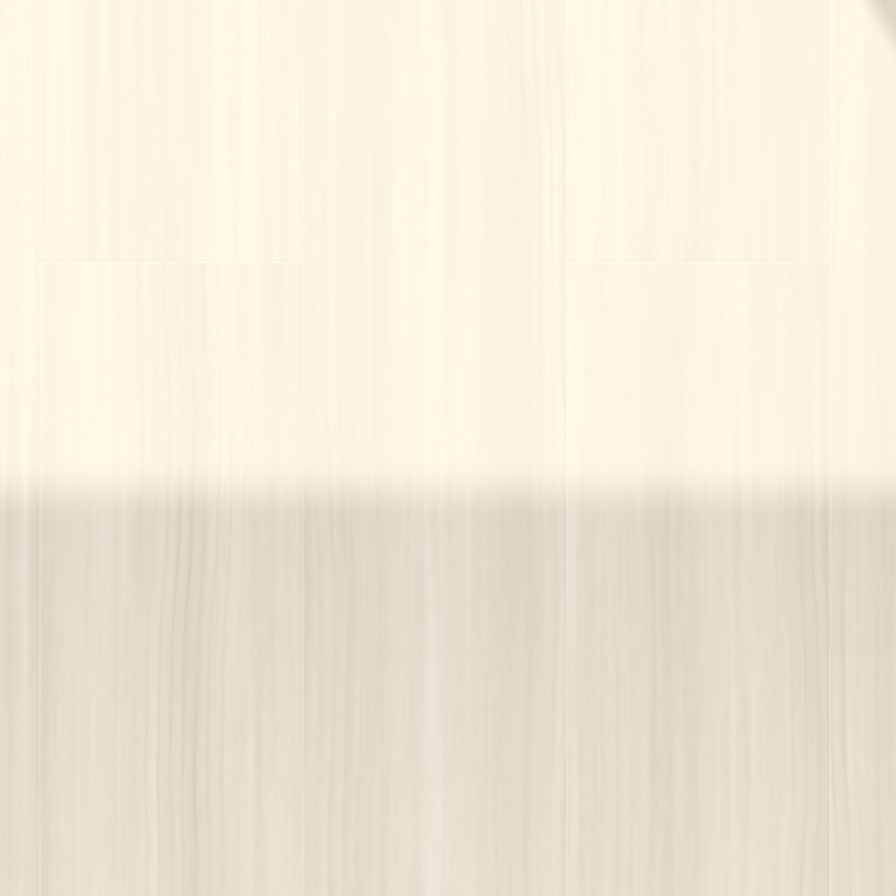
Reproduce this texture procedurally as a WebGL 1 fragment shader.

```glsl
precision highp float;

uniform vec2 u_resolution;

#define LIT_COLOR vec3(0.994, 0.963, 0.892)
#define SHADE_COLOR vec3(0.892, 0.865, 0.802)
#define GRAIN_TINT vec3(0.80, 0.95, 1.20)
#define PLANK_WIDTH 0.294
#define PLANK_OFFSET 0.0445
#define JOINT_HEIGHT 0.707
#define SHADOW_EDGE 0.452
#define SHADOW_BLUR 0.036
#define LIT_GRAIN 0.55
#define SHADE_GRAIN 1.0

float hash(vec2 p) {
  vec3 q = fract(vec3(p.xyx) * 0.1031);
  q += dot(q, q.yzx + 33.33);
  return fract((q.x + q.y) * q.z);
}

float noise(vec2 p) {
  vec2 cell = floor(p);
  vec2 f = fract(p);
  f = f * f * (3.0 - 2.0 * f);
  float low = mix(hash(cell), hash(cell + vec2(1.0, 0.0)), f.x);
  float high = mix(hash(cell + vec2(0.0, 1.0)), hash(cell + 1.0), f.x);
  return mix(low, high, f.y);
}

// Zero-centred noise, stretched along the plank by its frequency pair
float streak(vec2 p, vec2 frequency) {
  return noise(p * frequency + 40.0) - 0.5;
}

// Layered sines bend the fibres gently
float fibreBend(float y, float seed) {
  return 0.004 * sin(y * 5.0 + seed) + 0.0018 * sin(y * 13.0 + seed * 2.3)
       + 0.0005 * sin(y * 37.0 + seed * 1.7);
}

// Positive values are darker wood
float woodGrain(vec2 p, float seed) {
  vec2 q = vec2(p.x + seed * 3.7, p.y + seed * 1.3);
  float zone = smoothstep(0.42, 0.72, noise(q * vec2(10.0, 0.7) + 9.0));
  q.x += fibreBend(p.y, seed) * (0.3 + zone);

  float grain = 0.030 * streak(q, vec2(18.0, 0.5));
  grain += 0.028 * streak(q, vec2(55.0, 1.2));
  grain += 0.026 * streak(q, vec2(125.0, 3.0));
  grain += 0.018 * streak(q, vec2(240.0, 9.0));
  grain += 0.010 * streak(q, vec2(260.0, 70.0));

  // Growth rings gather in a few soft zones
  float phase = q.x * 430.0 + 5.0 * noise(q * vec2(16.0, 2.2));
  float ring = pow(0.5 + 0.5 * sin(phase), 5.0) - 0.25;
  float broken = 0.35 + 0.65 * noise(q * vec2(45.0, 7.0));
  return grain + 0.032 * zone * ring * broken;
}

float line(float distanceToLine, float halfWidth) {
  return 1.0 - smoothstep(halfWidth * 0.3, halfWidth * 1.7, abs(distanceToLine));
}

void main() {
  vec2 p = gl_FragCoord.xy / u_resolution;

  // Planks, with end joints on every other one
  float across = (p.x - PLANK_OFFSET) / PLANK_WIDTH;
  float plank = floor(across);
  float jointed = 1.0 - mod(plank, 2.0);
  float board = plank + 2.0 + jointed * step(JOINT_HEIGHT, p.y) * 7.0;
  float grain = woodGrain(p, board);

  // Window light with a soft shadow edge and a shaded corner
  float light = smoothstep(-SHADOW_BLUR, SHADOW_BLUR, p.y - SHADOW_EDGE);
  float cornerDistance = dot(p - vec2(0.966, 1.0), vec2(0.854, 0.520));
  float corner = smoothstep(-0.010, 0.018, cornerDistance);
  light *= 1.0 - corner;

  vec3 color = mix(SHADE_COLOR, LIT_COLOR, light);
  float depth = clamp(p.y / SHADOW_EDGE, 0.0, 1.0);
  color += (1.0 - light) * (0.012 - 0.026 * depth);
  color -= GRAIN_TINT * grain * mix(SHADE_GRAIN, LIT_GRAIN, light);

  // Pale bevels beside thin dark seams
  float seamX = (fract(across + 0.5) - 0.5) * PLANK_WIDTH;
  float visible = 0.4 + 0.6 * noise(vec2(plank * 5.0 + 20.0, p.y * 9.0));
  float bevel = line(seamX, 0.0013) * visible;
  float groove = line(seamX + 0.0026, 0.0012) * visible;
  float joint = jointed * line(p.y - JOINT_HEIGHT, 0.0012);
  float gap = jointed * line(p.y - JOINT_HEIGHT - 0.0026, 0.0012);
  color += bevel * mix(0.035, 0.012, light) + joint * 0.012;
  color -= GRAIN_TINT * (groove * mix(0.022, 0.012, light) + gap * 0.012);

  gl_FragColor = vec4(clamp(color, 0.0, 1.0), 1.0);
}
```
